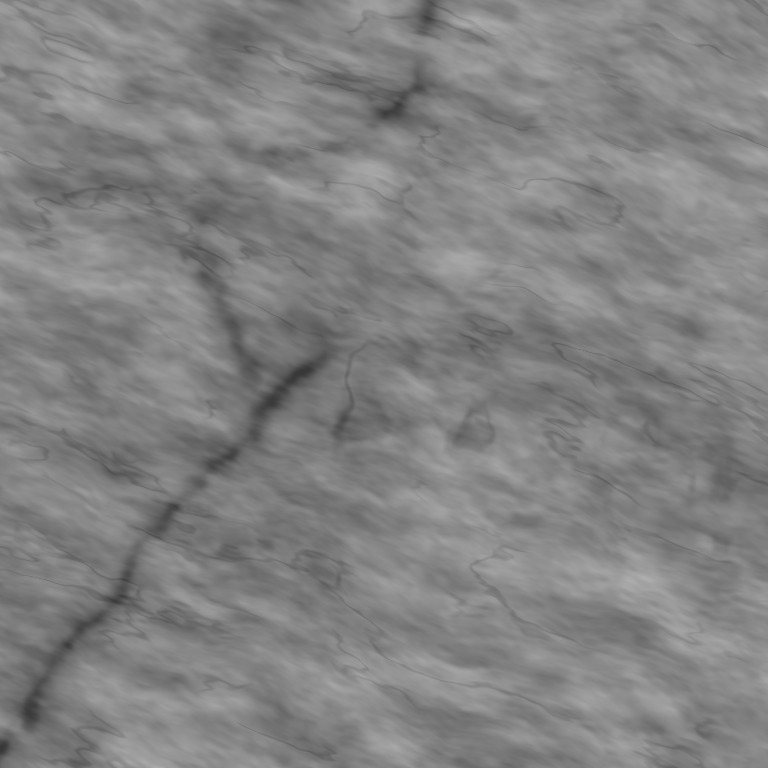
Give the GLSL for this texture, as a WebGL 2 fragment shader.

```glsl
#version 300 es
precision highp float;
// Grey weathered stone: soft clouds and fine slanted grain from stretched
// value noise, short dark fissures along the grain, and a few broken
// veins drawn as warped distance to smooth curves.

#define BASE_TONE 0.520
#define GRAIN_ANGLE 0.38
#define GRAIN_WARP 0.035
#define CLOUD_DEPTH 0.20
#define STREAK_DEPTH 0.27
#define FINE_DEPTH 0.055
#define FISSURE_DEPTH 0.065
#define VEIN_DEPTH 0.17
#define VEIN_WIDTH 0.024
#define VEIN_WARP 0.075
#define WISP_DEPTH 0.13

uniform vec2 u_resolution;
out vec4 fragColor;

float hash(vec2 cell) {
    return fract(sin(dot(cell, vec2(127.1, 311.7))) * 43758.5);
}

float noise(vec2 p) {
    vec2 cell = floor(p);
    vec2 f = fract(p);
    f = f * f * f * (f * (f * 6.0 - 15.0) + 10.0);
    float low = mix(hash(cell), hash(cell + vec2(1.0, 0.0)), f.x);
    float high = mix(hash(cell + vec2(0.0, 1.0)), hash(cell + 1.0), f.x);
    return mix(low, high, f.y);
}

float fbm(vec2 p) {
    float sum = 0.0;
    float weight = 0.533;
    for (int i = 0; i < 4; i++) {
        sum += weight * noise(p);
        p = p * 2.03 + vec2(17.3, 9.1);
        weight *= 0.5;
    }
    return sum;
}

vec2 warpField(vec2 p) {
    return vec2(fbm(p), fbm(p + vec2(31.7, 53.2))) - 0.5;
}

// Thin dark line where a noise field crosses its middle value
float crease(float field, float width) {
    return 1.0 - smoothstep(0.0, width, abs(field - 0.5));
}

// Horizontal position of the bent upper vein at height y
float upperPath(float y) {
    return 0.33 - 0.06 * smoothstep(0.48, 0.68, y)
                + 0.28 * smoothstep(0.72, 0.90, y);
}

// Dark core with a wide faint halo
float veinProfile(float d) {
    float t = d / VEIN_WIDTH;
    return 0.55 * exp(-t * t * 4.0) + 0.45 * exp(-t * t * 0.6);
}

float veins(vec2 p) {
    vec2 q = p + VEIN_WARP * warpField(p * 9.0);

    float slope = (upperPath(q.y + 0.01) - upperPath(q.y - 0.01)) / 0.02;
    float upperDist = abs(q.x - upperPath(q.y)) * inversesqrt(1.0 + slope * slope);
    float upper = veinProfile(upperDist) * smoothstep(0.46, 0.54, q.y);

    float diagonalDist = abs(q.x - 0.08 - 0.83 * (q.y - 0.15)) * 0.77;
    float diagonal = veinProfile(diagonalDist) * (1.0 - smoothstep(0.53, 0.60, q.y));

    // Breaks and dark knots along the length
    float broken = smoothstep(0.28, 0.66, fbm(p * 13.0 + 4.0));
    return max(0.85 * upper, diagonal) * (0.3 + 0.95 * broken);
}

// Curling side veins in a sloping band, strongest at two places
float wisps(vec2 p) {
    vec2 q = p + 0.06 * warpField(p * 7.0 + 20.0);
    float offset = (q.y - 0.47 + 0.27 * (q.x - 0.47)) / 0.085;
    float band = exp(-offset * offset) * smoothstep(0.36, 0.45, q.x);
    float pulse = 0.5 + 0.5 * cos((q.x - 0.49) * 12.8);
    float curl = crease(fbm(q * 8.0 + 61.0), 0.055);
    float smudge = smoothstep(0.46, 0.72, fbm(q * 15.0 + 37.0));
    return band * (0.25 + 0.75 * pulse) * (0.65 * curl + 0.75 * smudge);
}

void main() {
    vec2 p = gl_FragCoord.xy / min(u_resolution.x, u_resolution.y);

    // Grain space: x runs along the streaks, y across them
    float c = cos(GRAIN_ANGLE);
    float s = sin(GRAIN_ANGLE);
    vec2 grain = vec2(c * p.x - s * p.y, s * p.x + c * p.y);
    grain += GRAIN_WARP * warpField(p * 6.0 + 11.0);

    float clouds = fbm(grain * vec2(5.0, 8.0) + 3.0) - 0.5;
    float streaks = fbm(grain * vec2(13.0, 38.0) + 71.0) - 0.5;
    float fine = noise(grain * vec2(52.0, 135.0) + 29.0) - 0.5;

    // Short fissures, kept only in scattered patches
    float fissurePatch = smoothstep(0.46, 0.74, noise(grain * vec2(10.0, 24.0) + 83.0));
    float fissures = fissurePatch * crease(fbm(grain * vec2(7.0, 26.0) + 47.0), 0.05);

    float tone = BASE_TONE + CLOUD_DEPTH * clouds + STREAK_DEPTH * streaks
               + FINE_DEPTH * fine;
    tone -= FISSURE_DEPTH * fissures + VEIN_DEPTH * veins(p) + WISP_DEPTH * wisps(p);

    fragColor = vec4(vec3(clamp(tone, 0.22, 0.68)), 1.0);
}
```
